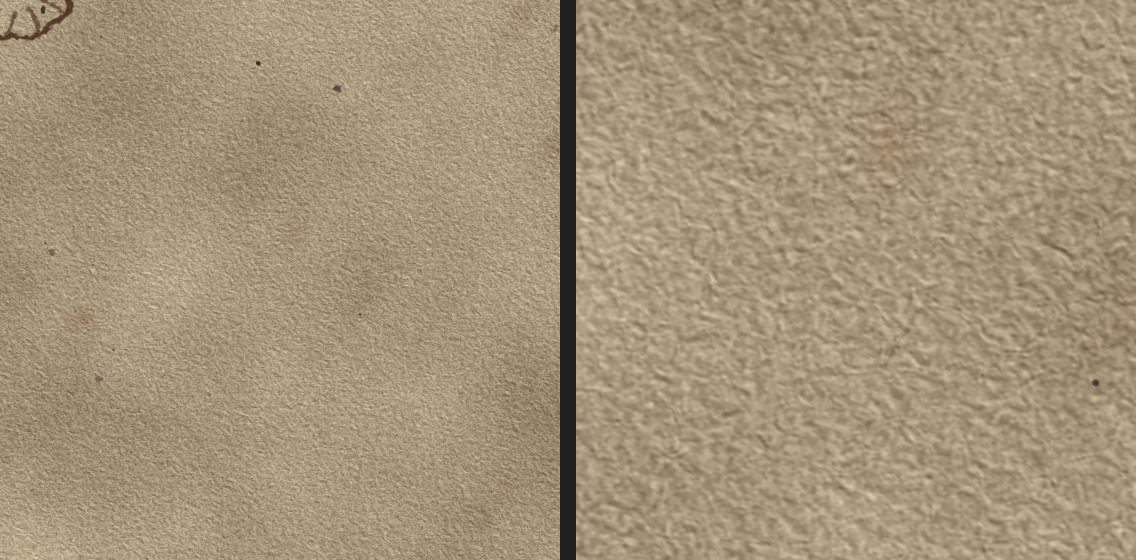
Left, the full canvas; right, a detail of the centre.
Give the GLSL for this texture, as a WebGL 1 fragment shader.

```glsl
precision highp float;
// Aged parchment: fine embossed grain, cloudy mottling, smudges, specks and a corner of brown penwork.
uniform vec2 u_resolution;

const vec3 PARCHMENT = vec3(0.648, 0.582, 0.474);
const vec3 CLOUD_TINT = vec3(1.05, 1.02, 0.92);  // clouds fade toward grey where dark
const vec3 SMUDGE = vec3(0.51, 0.39, 0.27);
const vec3 SPECK = vec3(0.15, 0.13, 0.10);
const vec3 INK = vec3(0.27, 0.16, 0.10);
const vec2 GRAIN_FREQ = vec2(165.0, 225.0);
const float GRAIN_TILT = 0.35;
const float GRAIN_DEPTH = 0.21;
const float WARP_FREQ = 100.0;
const float WARP_SIZE = 1.5;
const vec2 FIBRE_FREQ = vec2(340.0, 500.0);
const float FIBRE_DEPTH = 0.14;
const float CLOUD_DEPTH = 0.18;
const int SMUDGES = 6;
const int SPECKS = 13;
const int SCRATCHES = 7;

float hash(vec2 p) {
  vec3 q = fract(vec3(p.xyx) * 0.1031);
  q += dot(q, q.yzx + 33.33);
  return fract((q.x + q.y) * q.z);
}

vec2 hash2(float n) {
  return vec2(hash(vec2(n, 17.0)), hash(vec2(n, 53.0)));
}

mat2 rotation(float a) {
  return mat2(cos(a), sin(a), -sin(a), cos(a));
}

float noise(vec2 p) {
  vec2 i = floor(p), f = fract(p);
  f = f * f * (3.0 - 2.0 * f);
  return mix(mix(hash(i), hash(i + vec2(1, 0)), f.x),
             mix(hash(i + vec2(0, 1)), hash(i + vec2(1, 1)), f.x), f.y);
}

float fbm(vec2 p) {
  float sum = 0.0, amp = 0.5;
  for (int i = 0; i < 5; i++) {
    sum += amp * noise(p);
    p = rotation(0.6) * p * 2.03 + 19.0;
    amp *= 0.5;
  }
  return sum / 0.96875;
}

float grainHeight(vec2 p) {
  return 0.62 * noise(p) + 0.38 * noise(rotation(0.5) * p * 1.7 + 71.0);
}

// Slope of the grain toward a light from above; the warp curls it into short threads
float grainRelief(vec2 uv) {
  vec2 p = rotation(GRAIN_TILT) * uv * GRAIN_FREQ + 200.0;
  p += WARP_SIZE * vec2(noise(uv * WARP_FREQ), noise(uv * WARP_FREQ + 37.0));
  vec2 toLight = vec2(0.08, 0.32);
  return grainHeight(p - toLight) - grainHeight(p + toLight);
}

float segmentDistance(vec2 p, vec2 a, vec2 b) {
  vec2 pa = p - a, ba = b - a;
  return length(pa - ba * clamp(dot(pa, ba) / dot(ba, ba), 0.0, 1.0));
}

// Scalloped rim with veins, cut off by the upper left corner
float penwork(vec2 uv, float rough) {
  vec2 q = (uv - vec2(0.02, 1.01)) / vec2(0.118, 0.088);
  float r = length(q), a = atan(q.y, q.x);
  float rim = 0.83 + 0.10 * abs(sin(a * 4.0));
  float edge = abs(r - rim) * 0.09;
  float vein = abs(sin(a * 5.0 + 2.5 * r)) * r * 0.018;
  float inside = smoothstep(0.3, 0.4, r) * (1.0 - smoothstep(rim - 0.05, rim, r));
  float line = 1.0 - smoothstep(0.002, 0.007, edge + rough * 0.006);
  float veins = 1.0 - smoothstep(0.001, 0.005, vein + rough * 0.004);
  return max(line, 0.75 * veins * inside);
}

void main() {
  vec2 uv = gl_FragCoord.xy / u_resolution.y;
  float rough = noise(uv * 170.0) - 0.5;

  // Cloudy tone, a little lighter to the left
  float cloud = CLOUD_DEPTH * (fbm(uv * 4.0 + 8.0) - 0.5) + 0.025 * (0.5 - uv.x);
  vec3 color = PARCHMENT + cloud * CLOUD_TINT;

  // Soft brown smudges, broken up by noise
  for (int i = 0; i < SMUDGES; i++) {
    float n = float(i);
    vec2 d = rotation(-0.6 - 0.7 * hash2(n + 3.0).x) * (uv - hash2(n + 90.0));
    d /= vec2(0.075, 0.03) * (0.5 + 0.6 * hash2(n + 7.0).y);
    color = mix(color, SMUDGE, 0.45 * exp(-dot(d, d)) * fbm(uv * 28.0 + n));
  }

  // Faint short scratches
  for (int i = 0; i < SCRATCHES; i++) {
    vec2 a = hash2(float(i) + 140.0);
    vec2 b = a + 0.06 * (hash2(float(i) + 170.0) - 0.5);
    float d = segmentDistance(uv, a, b) + rough * 0.003;
    color *= 1.0 - 0.12 * (1.0 - smoothstep(0.0, 0.0025, d));
  }

  // Embossed grain and crisp finer fibres
  color += GRAIN_DEPTH * grainRelief(uv);
  color += FIBRE_DEPTH * (noise(rotation(GRAIN_TILT) * uv * FIBRE_FREQ + 400.0) - 0.5);

  // Dark specks with ragged rims
  for (int i = 0; i < SPECKS; i++) {
    float n = float(i);
    vec2 traits = hash2(n + 230.0);
    float radius = mix(0.003, 0.011, traits.x * traits.x);
    float d = length(uv - hash2(n + 260.0)) + rough * radius;
    color = mix(color, SPECK, mix(0.35, 0.9, traits.y) * (1.0 - smoothstep(radius * 0.3, radius, d)));
  }

  color = mix(color, INK, 0.85 * penwork(uv, rough));
  gl_FragColor = vec4(clamp(color, 0.0, 1.0), 1.0);
}
```
